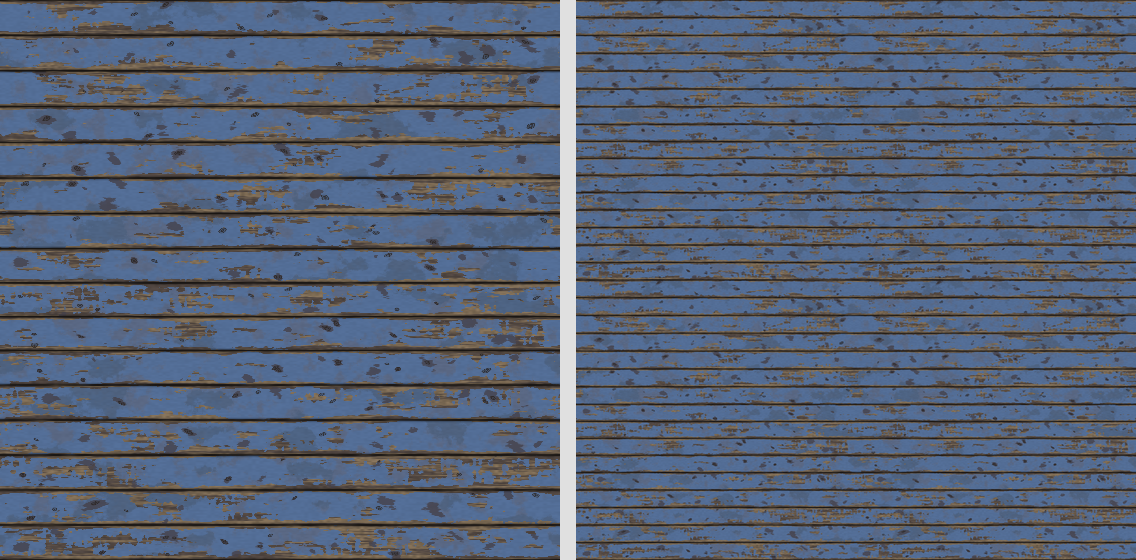
Left, the tile; right, the same tile 2 across and 2 down.
This texture is drawn by a Shadertoy shader. Its source:

```glsl
// Sixteen horizontal boards in chipped blue paint over weathered wood.
// Streaky noise, wrapped in x and seeded per board, is thresholded into flakes;
// wear grows toward the board edges, and stains and knots are scattered by cell.

const float BOARDS = 16.0;

float hash(vec3 p) {
    p = fract(p * 0.1031);
    p += dot(p, p.zyx + 31.32);
    return fract((p.x + p.y) * p.z);
}

// Value noise that repeats in x after a whole number of cells
float noise(vec2 p, float period, float seed) {
    vec2 i = floor(p), u = fract(p);
    u = u * u * (3.0 - 2.0 * u);
    float x0 = mod(i.x, period), x1 = mod(i.x + 1.0, period);
    return mix(mix(hash(vec3(x0, i.y, seed)), hash(vec3(x1, i.y, seed)), u.x),
               mix(hash(vec3(x0, i.y + 1.0, seed)), hash(vec3(x1, i.y + 1.0, seed)), u.x), u.y);
}

// Five octaves; cells.x must be whole so that every octave wraps
float fbm(vec2 uv, vec2 cells, float seed) {
    float sum = 0.0, total = 0.0, amp = 1.0;
    for (int i = 0; i < 5; i++) {
        sum += amp * noise(uv * cells, cells.x, seed + float(i) * 7.0);
        total += amp;
        amp *= 0.65;
        cells *= 2.0;
    }
    return sum / total;
}

// Ragged dark stains (x) and small knots (y), at most one per cell
vec2 marks(vec2 uv, float row, float ragged) {
    vec2 result = vec2(0.0);
    for (int k = 0; k < 3; k++) {
        float n = 5.0 + 3.0 * float(k), cell = floor(uv.x * n);
        vec3 key = vec3(cell, row, 40.0 + 9.0 * float(k));
        vec2 center = vec2(0.3 + 0.4 * hash(key + 1.0), 0.12 + 0.76 * hash(key + 2.0));
        vec2 d = (vec2(fract(uv.x * n), uv.y) - center) / vec2(n, BOARDS);
        d.x += d.y * (hash(key + 3.0) - 0.5) * 2.0;
        float size = mix(0.003, 0.011, hash(key + 4.0));
        float r = length(d) / size + (ragged - 0.5) * 4.5;
        float present = step(0.5, hash(key + 5.0));
        result.x = max(result.x, present * (1.0 - smoothstep(0.65, 1.0, r)));
        float knot = length(d * vec2(0.8, 1.1)) / 0.0042 + (ragged - 0.5) * 2.5;
        float rings = 0.65 + 0.35 * cos(knot * 9.0);
        float hasKnot = step(0.72, hash(key + 6.0));
        result.y = max(result.y, hasKnot * rings * (1.0 - smoothstep(0.6, 1.1, knot)));
    }
    return result;
}

void mainImage(out vec4 fragColor, in vec2 fragCoord) {
    vec2 p = fragCoord / iResolution.xy;

    // Boards, with slightly uneven heights
    float t = 1.0 - p.y;
    float drift = 0.0065 * smoothstep(0.0, 0.43, t) * (1.0 - smoothstep(0.43, 0.69, t));
    float s = (p.y + drift) * BOARDS;
    float row = mod(floor(s), BOARDS);
    vec2 uv = vec2(p.x, fract(s));
    float edge = min(uv.y, 1.0 - uv.y);
    float seed = row * 5.0 + 3.0;

    // Noise layers
    float flakes = fbm(uv, vec2(20.0, 5.0), seed);
    float grain = fbm(uv, vec2(7.0, 11.0), seed + 101.0);
    float dust = fbm(uv, vec2(28.0, 2.0), seed + 203.0);
    float zone = noise(uv * vec2(9.0, 1.5), 9.0, seed + 307.0);
    float drips = noise(uv * vec2(190.0, 4.0), 190.0, seed + 401.0);
    float fine = noise(uv * vec2(150.0, 22.0), 150.0, seed + 503.0);

    // Paint: dusty areas, darker faded patches and fine mottling
    vec3 paint = mix(vec3(0.325, 0.43, 0.59), vec3(0.35, 0.405, 0.515),
                     smoothstep(0.50, 0.68, dust));
    float patchy = noise(uv * vec2(11.0, 1.6), 11.0, seed + 601.0) + 0.8 * (dust - 0.5);
    paint = mix(paint, vec3(0.295, 0.375, 0.49), 0.75 * smoothstep(0.72, 0.82, patchy));
    paint *= 0.97 + 0.06 * fine;

    // Bare wood: brown to tan along the grain
    vec3 wood = mix(vec3(0.31, 0.27, 0.25), vec3(0.49, 0.42, 0.33),
                    smoothstep(0.38, 0.60, grain));
    wood *= 0.88 + 0.24 * fine;

    // Wear: flakes, vertical drips and rubbed edges
    float wear = flakes + 0.34 * (zone - 0.5);
    wear += 0.30 * (drips - 0.5) * smoothstep(0.45, 0.8, zone);
    float band = uv.y < 0.5 ? 0.19 : 0.15;
    wear += 0.36 * (1.0 - smoothstep(0.03, band, edge));
    vec3 color = mix(paint, wood, smoothstep(0.635, 0.67, wear));

    // Stains and knots
    vec2 mark = marks(uv, row, flakes);
    color = mix(color, vec3(0.27, 0.255, 0.29), 0.8 * mark.x);
    color = mix(color, vec3(0.16, 0.135, 0.12), 0.85 * mark.y);

    // Dark gap with a soft shadow, shared by neighbouring boards
    float seam = mod(floor(s + 0.5), BOARDS);
    float gapWidth = 0.014 + 0.014 * noise(vec2(p.x * 40.0, 0.0), 40.0, seam + 701.0);
    float blur = max(0.016, 0.5 * BOARDS / iResolution.y);
    color *= 1.0 - 0.28 * (1.0 - smoothstep(0.02, 0.09, edge));
    color = mix(vec3(0.10, 0.085, 0.075), color,
                smoothstep(gapWidth - blur, gapWidth + blur, edge));

    fragColor = vec4(color, 1.0);
}
```
